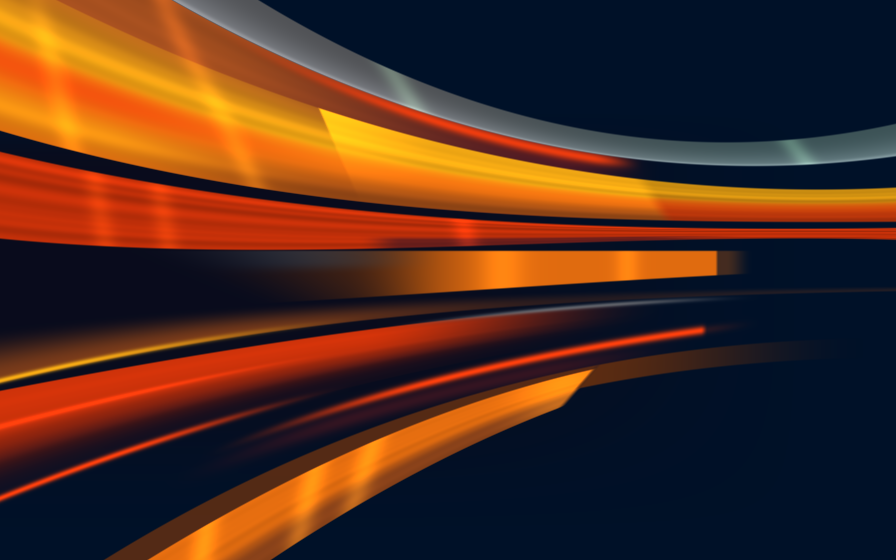
Give the GLSL for this background, as a WebGL 1 fragment shader.

```glsl
precision highp float;
// Curved streaks of gold, orange and red light sweeping over deep navy.
uniform vec2 u_resolution;

const vec3 NAVY = vec3(0.0, 0.065, 0.155);
const vec3 SHADE = vec3(0.035, 0.045, 0.11);
const vec3 GOLD = vec3(0.98, 0.68, 0.08);
const vec3 ORANGE = vec3(0.88, 0.42, 0.06);
const vec3 RED = vec3(0.86, 0.21, 0.04);
const vec3 HOT = vec3(1.0, 0.25, 0.05);
const vec3 BROWN = vec3(0.48, 0.23, 0.09);
const vec3 PLUM = vec3(0.28, 0.09, 0.13);
const vec3 SILVER = vec3(0.44, 0.45, 0.47);

// Edge depths below the top of the canvas at x = 0, 1/3, 2/3 and 1
const vec4 RIBBON_TOP = vec4(-0.36, 0.042, 0.235, 0.221);
const vec4 RIBBON_END = vec4(-0.202, 0.115, 0.275, 0.279);
const vec4 SWEEP_TOP = vec4(-0.052, 0.181, 0.31, 0.335);
const vec4 SWEEP_END = vec4(0.233, 0.346, 0.39, 0.396);
const vec4 RED_TOP = vec4(0.271, 0.364, 0.403, 0.407);
const vec4 RED_END = vec4(0.426, 0.446, 0.432, 0.428);
const vec4 BAR_TOP = vec4(0.448);
const vec4 BAR_END = vec4(0.558, 0.538, 0.504, 0.479);
const vec4 HAZE_TOP = vec4(0.585, 0.54, 0.518, 0.51);
const vec4 HAZE_END = vec4(0.683, 0.586, 0.538, 0.52);
const vec4 FAN_TOP = vec4(0.698, 0.606, 0.546, 0.531);
const vec4 FAN_END = vec4(0.892, 0.715, 0.604, 0.545);
const vec4 WIRE = vec4(0.99, 0.752, 0.619, 0.552);
const vec4 ARC_RIM = vec4(1.125, 0.817, 0.652, 0.604);
const vec4 ARC_TOP = vec4(1.177, 0.85, 0.658, 0.625);
const vec4 ARC_END = vec4(1.375, 0.967, 0.704, 0.625);

// Smooth step from a to b; falls when b is below a.
float ramp(float x, float a, float b) {
  float t = clamp((x - a) / (b - a), 0.0, 1.0);
  return t * t * (3.0 - 2.0 * t);
}

float bell(float x, float width) { return exp(-x * x / (width * width)); }

// Cubic through four evenly spaced heights.
float curve(float x, vec4 h) {
  float t = 3.0 * x, a = t - 1.0, b = t - 2.0, d = t - 3.0;
  return (h.w * t * a * b - h.x * a * b * d) / 6.0 + (h.y * b - h.z * a) * t * d / 2.0;
}

// Position across a band (0 upper edge, 1 lower edge) and its coverage.
vec2 band(vec2 p, vec4 top, vec4 end) {
  float a = p.y - curve(p.x, top), b = curve(p.x, end) - p.y;
  float soft = 1.2 / u_resolution.y;
  return vec2(a / max(a + b, 0.002), ramp(a, -soft, soft) * ramp(b, -soft, soft));
}

float line(vec2 p, vec4 h, float width) { return bell(p.y - curve(p.x, h), width); }

// Slanted glint through the point (x, y).
float glint(vec2 p, float x, float y, float slant) {
  return bell(p.x - x - slant * (p.y - y), 0.013);
}

// Fine layered streaks along a band.
float streaks(float v, float seed) {
  float s = 0.0;
  for (int i = 1; i <= 4; i++) {
    float f = float(i);
    s += sin((v * 9.0 + seed) * f + 1.6 * sin(v * 13.0 + f)) / f;
  }
  return 0.45 * s;
}

void main() {
  vec2 p = gl_FragCoord.xy / u_resolution;
  p.y = 1.0 - p.y;
  float x = p.x;
  vec3 c = mix(NAVY, SHADE, ramp(p.y, 0.2, 0.3) * ramp(p.y, 0.95, 0.6) * ramp(x, 0.9, 0.4));

  // Brown veil and red rim under the silver ribbon
  vec2 b = band(p, RIBBON_END, SWEEP_END);
  vec3 tone = mix(BROWN * 1.3, PLUM, ramp(x, 0.2, 0.65)) * (1.0 + 0.16 * streaks(b.x, 1.0));
  tone += 0.2 * ORANGE * glint(p, 0.205, 0.08, 0.3);
  c = mix(c, tone, b.y * ramp(x, 0.74, 0.62));
  c = mix(c, HOT, 0.9 * line(p, RIBBON_END + 0.009, 0.01) * ramp(x, 0.22, 0.5) * ramp(x, 0.72, 0.66));

  // Golden sweep with a bright slanted facet
  b = band(p, SWEEP_TOP, SWEEP_END);
  float s = streaks(b.x, 2.0), left = ramp(x, 0.4, 0.1);
  float facet = ramp(x - 0.28 * (p.y - 0.19), 0.352, 0.357);
  float tail = ramp(x - 0.4 * (p.y - 0.33), 0.71, 0.73);
  tone = mix(GOLD, ORANGE, ramp(b.x + 0.15 * s, 0.3, 0.75));
  tone = mix(tone, RED, 0.6 * bell(b.x - 0.55, 0.13) * left);
  tone = mix(tone, GOLD, 0.55 * bell(b.x - 0.84, 0.12) * left);
  tone = mix(tone, BROWN, 0.75 * ramp(b.x, 0.6, 0.95) * (1.0 - left));
  tone = mix(tone, RED, 0.75 * tail * ramp(b.x, 0.25, 0.8)) * (1.0 + 0.12 * s - 0.15 * tail);
  tone += 0.16 * GOLD * (glint(p, 0.05, 0.06, 0.15) + glint(p, 0.24, 0.18, 0.3));
  tone += 0.25 * GOLD * facet * ramp(x, 0.5, 0.35) * (1.0 - b.x);
  c = mix(c, tone, b.y * mix(ramp(b.x, -0.05, 0.4), 1.0, max(facet, 0.3)));

  // Silver ribbon
  b = band(p, RIBBON_TOP, RIBBON_END);
  tone = SILVER * (0.72 + 0.4 * b.x * b.x) + 0.1 * bell(b.x - 0.97, 0.06);
  tone.r -= 0.08 * ramp(x, 0.4, 0.9);
  tone += vec3(0.13, 0.18, 0.13) * (glint(p, 0.45, 0.16, 0.4) + glint(p, 0.885, 0.26, 0.5));
  c = mix(c, tone, b.y);

  // Red band
  b = band(p, RED_TOP, RED_END);
  tone = RED * (0.86 + 0.13 * streaks(b.x, 3.0)) + 0.16 * HOT * bell(b.x - 0.08, 0.06);
  tone += 0.15 * ORANGE * (glint(p, 0.11, 0.36, 0.1) + glint(p, 0.18, 0.36, 0.1));
  tone = mix(tone, PLUM, 0.7 * ramp(b.x, 0.62, 0.78) * ramp(x, 0.4, 0.45) * ramp(x, 0.85, 0.7));
  c = mix(c, tone + 0.25 * RED * glint(p, 0.52, 0.42, 0.15), b.y);

  // Level bar, fading in from grey and cut at its right end
  b = band(p, BAR_TOP, BAR_END);
  tone = mix(BROWN * 0.7, ORANGE, ramp(x, 0.38, 0.57));
  tone = mix(tone, SILVER * 0.7, ramp(x, 0.5, 0.28) * ramp(b.x, 0.5, 0.2));
  tone += 0.16 * GOLD * (glint(p, 0.7, 0.47, 0.0) + bell(x - 0.56, 0.025));
  c = mix(c, tone, b.y * ramp(x, 0.14 * (1.0 + b.x), 0.5) * mix(0.3 * ramp(x, 0.84, 0.81), 1.0, ramp(x, 0.802, 0.798)));

  // Brown haze ending in a gold thread
  b = band(p, HAZE_TOP, HAZE_END);
  c = mix(c, BROWN * 1.1, b.y * ramp(b.x, 0.0, 0.9) * (0.25 + 0.65 * ramp(x, 0.68, 0.2)));
  c = mix(c, GOLD, line(p, HAZE_END - 0.003, 0.005) * ramp(x, 0.42, 0.05));

  // Red fan with a hot lower edge and a pale upper thread
  b = band(p, FAN_TOP, FAN_END);
  tone = mix(RED * 0.9, PLUM * 0.75, ramp(b.x, 0.25, 0.85)) * (1.0 + 0.1 * streaks(b.x, 6.0));
  tone += 0.3 * HOT * bell(b.x - 0.33, 0.03) * left;
  c = mix(c, tone, b.y * ramp(x, 0.75, 0.4) * (1.0 - 0.8 * ramp(b.x, 0.5, 1.0)));
  c = mix(c, HOT, line(p, FAN_END - 0.002, 0.006) * ramp(x, 0.4, 0.12));
  c = mix(c, SILVER, 0.8 * line(p, FAN_TOP, 0.004) * ramp(x, 0.42, 0.62) * ramp(x, 0.85, 0.68));

  // Hot wire with a dim stripe below it
  c = mix(c, PLUM, 0.7 * line(p, WIRE + 0.025, 0.015) * ramp(x, 0.18, 0.4) * ramp(x, 0.78, 0.6));
  c = mix(c, HOT, line(p, WIRE, 0.0075) * ramp(x, 0.22, 0.5) * mix(0.15, 1.0, ramp(x, 0.79, 0.782)) * ramp(x, 0.85, 0.78));

  // Golden arc with a dim rim that fades to the right
  float body = ramp(x + 0.55 * (p.y - 0.658), 0.668, 0.66);
  c = mix(c, BROWN * 0.8, 0.85 * body * band(p, ARC_RIM, ARC_END).y);
  b = band(p, ARC_TOP, ARC_END);
  tone = mix(ORANGE, BROWN * 1.1, ramp(b.x, 0.45, 0.8)) * (1.0 + 0.08 * streaks(b.x, 7.0));
  tone += 0.25 * GOLD * (glint(p, 0.415, 0.8, -0.2) + glint(p, 0.35, 0.85, -0.15) + glint(p, 0.228, 0.97, -0.1) + bell(x - 0.63, 0.05));
  c = mix(c, tone, b.y * body);
  c = mix(c, BROWN * 0.75, band(p, ARC_RIM, ARC_RIM + 0.035).y * (1.0 - body) * ramp(x, 0.97, 0.64));

  gl_FragColor = vec4(c, 1.0);
}
```
